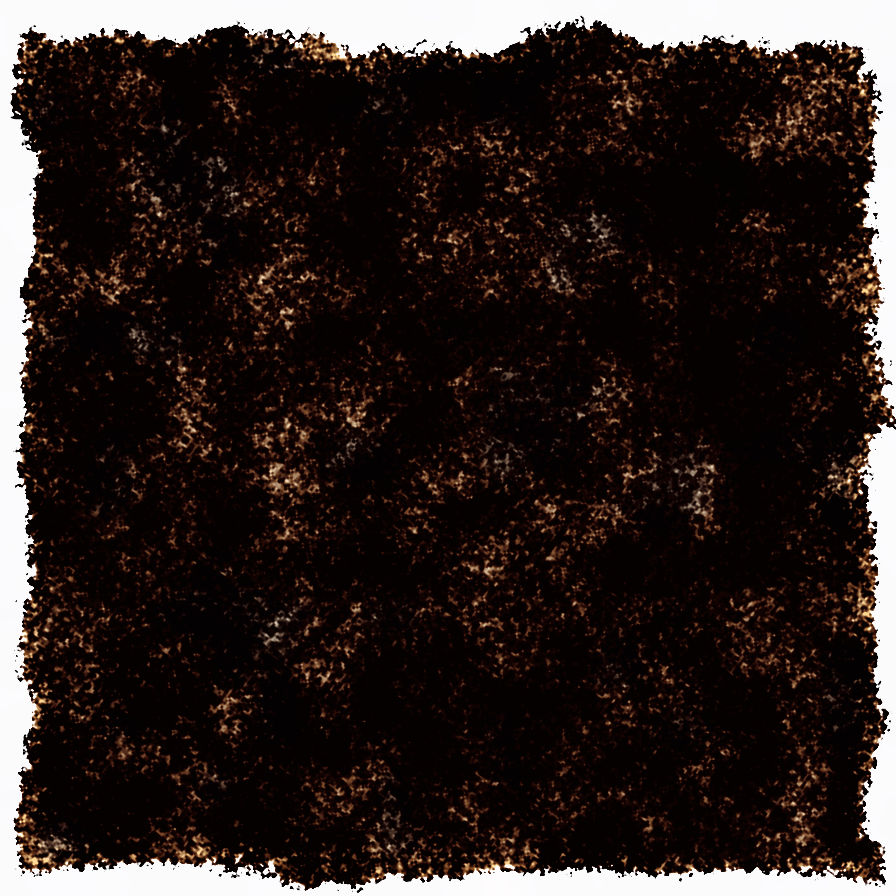
Write a Shadertoy shader that draws this texture.

```glsl
// A dark, crumbly square sheet with ragged golden edges on a white ground.

const vec2 SHEET_CENTER = vec2(0.501, 0.493);
const vec2 SHEET_HALF = vec2(0.471, 0.463);
const float EDGE_WANDER = 0.070;   // slow drift of the outline
const float EDGE_CRUMBLE = 0.022;  // fine raggedness of the outline
const float RIM_DEPTH = 0.015;
const float RIM_GLOW = 0.32;
const float CLUSTER_SCALE = 19.0;
const float CLUSTER_WEIGHT = 0.95;
const float GRAIN_SCALE = 175.0;
const float LIGHT_START = 0.155;   // grain level where black turns brown
const float LIGHT_RANGE = 0.50;

const vec3 PAPER = vec3(0.998, 0.992, 0.992);
const vec3 BLACK = vec3(0.014, 0.002, 0.002);
const vec3 DARK_RED = vec3(0.075, 0.014, 0.010);
const vec3 UMBER = vec3(0.180, 0.058, 0.032);
const vec3 BROWN = vec3(0.300, 0.165, 0.110);
const vec3 RUST = vec3(0.450, 0.270, 0.155);
const vec3 TAN = vec3(0.640, 0.530, 0.430);
const vec3 CREAM = vec3(0.920, 0.840, 0.730);
const vec3 GOLD_TINT = vec3(1.18, 1.02, 0.65);

float hash(vec2 cell) {
    vec3 q = fract(vec3(cell.xyx) * 0.1031);
    q += dot(q, q.yzx + 33.33);
    return fract((q.x + q.y) * q.z);
}

float valueNoise(vec2 p) {
    vec2 cell = floor(p);
    vec2 f = fract(p);
    f = f * f * (3.0 - 2.0 * f);
    float low = mix(hash(cell), hash(cell + vec2(1, 0)), f.x);
    float high = mix(hash(cell + vec2(0, 1)), hash(cell + vec2(1, 1)), f.x);
    return mix(low, high, f.y);
}

mat2 turnAndDouble() {
    return mat2(1.6, 1.2, -1.2, 1.6);
}

float fbm(vec2 p) {
    float sum = 0.0;
    float weight = 0.5;
    for (int i = 0; i < 5; i++) {
        sum += weight * valueNoise(p);
        p = turnAndDouble() * p + 17.3;
        weight *= 0.5;
    }
    return sum / 0.96875;
}

float boxDistance(vec2 p, vec2 halfSize) {
    vec2 q = abs(p) - halfSize;
    return length(max(q, 0.0)) + min(max(q.x, q.y), 0.0);
}

// Black through rust to cream
vec3 crumbColor(float level) {
    vec3 color = mix(BLACK, UMBER, smoothstep(0.0, 0.24, level));
    color = mix(color, BROWN, smoothstep(0.22, 0.40, level));
    color = mix(color, RUST, smoothstep(0.38, 0.58, level));
    color = mix(color, TAN, smoothstep(0.56, 0.80, level));
    return mix(color, CREAM, smoothstep(0.80, 1.15, level));
}

void mainImage(out vec4 fragColor, in vec2 fragCoord) {
    vec2 uv = fragCoord / iResolution.xy;
    float pixel = 1.0 / iResolution.y;

    // Point-like grains in two sizes, the finer one turned
    vec2 grainUv = uv * GRAIN_SCALE;
    float grain = 0.52 * valueNoise(grainUv + 5.0)
                + 0.48 * valueNoise(turnAndDouble() * grainUv + 91.0) - 0.5;
    float cluster = fbm(uv * CLUSTER_SCALE + 23.0) - 0.5;
    float drift = valueNoise(uv * 5.0 + 70.0) - 0.5;

    // Ragged outline
    float edge = boxDistance(uv - SHEET_CENTER, SHEET_HALF);
    edge += EDGE_WANDER * (fbm(uv * 11.0 + 60.0) - 0.5);
    edge += EDGE_CRUMBLE * grain;
    float sheet = 1.0 - smoothstep(-pixel, pixel, edge);

    // Pale crumbs gather in small clusters and along the rim
    float rimWidth = RIM_DEPTH * mix(0.6, 1.6, valueNoise(uv * 6.0 + 12.0));
    float rim = exp(min(edge, 0.0) / rimWidth);
    float level = 1.1 * grain + RIM_GLOW * rim + 0.12 * drift;
    level += CLUSTER_WEIGHT * cluster * (1.0 - 0.4 * rim);
    level = (level - LIGHT_START) / LIGHT_RANGE;

    // Golden rim, redder inside, with a few grey patches
    vec3 color = crumbColor(level);
    color = mix(color, color * GOLD_TINT, 0.15 + 0.6 * rim);
    float grey = smoothstep(0.65, 0.9, valueNoise(uv * 16.0 + 7.0)) * (1.0 - rim);
    color = mix(color, vec3(dot(color, vec3(0.35, 0.45, 0.20))), 0.5 * grey);
    color = max(color, DARK_RED * smoothstep(-0.12, 0.2, grain + cluster));

    // Faint cool mottling of the ground
    vec3 ground = PAPER - vec3(0.020, 0.014, 0.004) * fbm(uv * 9.0 + 130.0);
    fragColor = vec4(mix(ground, color, sheet), 1.0);
}
```
